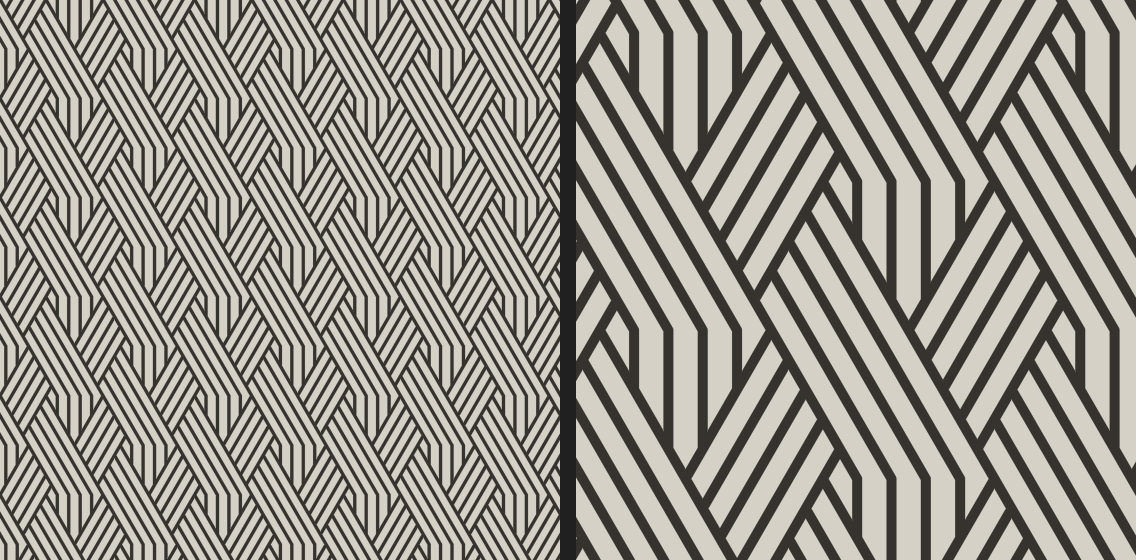
Left, the full canvas; right, a detail of the centre.
Reproduce this pattern procedurally as a Shadertoy shader.

```glsl
// Woven lattice of striped bands: down-right bands bend into short vertical
// strips, and down-left bands pass between them. Each repeat is a set of line
// segments on a triangular grid, measured in stripe spacings, drawn in ink.

const float ROOT3 = 1.7320508;
const float STRIPE = 0.02043;            // stripe spacing, in canvas heights
const float HALF_LINE = 0.146;           // half line width, in stripe spacings
const vec2 ORIGIN = vec2(0.5007, 0.5586);
const vec2 REPEAT = vec2(6.5, 2.5 * ROOT3);  // half-drop step between columns
const vec3 PAPER = vec3(0.84, 0.82, 0.78);
const vec3 INK = vec3(0.21, 0.20, 0.18);

float segmentDistance(vec2 p, vec2 a, vec2 b) {
    vec2 ap = p - a, ab = b - a;
    return length(ap - ab * clamp(dot(ap, ab) / dot(ab, ab), 0.0, 1.0));
}

// Crossing of falling diagonal number "fall" and rising diagonal "rise".
vec2 gridPoint(float fall, float rise) {
    return 0.5 * vec2(fall + rise, ROOT3 * (rise - fall));
}

// Distance to all lines of one repeat; y points down.
float motifDistance(vec2 p) {
    float d = 1e3;
    for (int i = 0; i < 5; i++) {
        float k = float(i);
        // Falling band, ending level at the bends
        d = min(d, segmentDistance(p, gridPoint(k, -6.0), gridPoint(k, k)));
        // Rising band, tucked under its neighbours
        d = min(d, segmentDistance(p, gridPoint(-5.0, k - 5.0), gridPoint(0.0, k - 5.0)));
        // Vertical strip below the bends, cut to a point
        if (i < 4) {
            float drop = ROOT3 * min(k + 1.0, 4.0 - k);
            d = min(d, segmentDistance(p, vec2(k, 0.0), vec2(k, drop)));
        }
    }
    return d;
}

// Fold into the nearest repeat, then check its neighbours.
float weaveDistance(vec2 p) {
    p -= REPEAT * round(p.x / REPEAT.x);
    p.y -= 2.0 * REPEAT.y * round(p.y / (2.0 * REPEAT.y));
    float d = 1e3;
    for (int column = -1; column <= 1; column++) {
        vec2 q = p - REPEAT * float(column);
        q.y -= 2.0 * REPEAT.y * round(q.y / (2.0 * REPEAT.y));
        for (int row = -1; row <= 1; row++) {
            d = min(d, motifDistance(q - vec2(0.0, 2.0 * REPEAT.y * float(row))));
        }
    }
    return d;
}

void mainImage(out vec4 fragColor, in vec2 fragCoord) {
    vec2 p = (fragCoord / iResolution.y - ORIGIN) / STRIPE;
    p.y = -p.y;
    float edge = 0.7 / (iResolution.y * STRIPE);
    float paper = smoothstep(HALF_LINE - edge, HALF_LINE + edge, weaveDistance(p));
    fragColor = vec4(mix(INK, PAPER, paper), 1.0);
}
```
